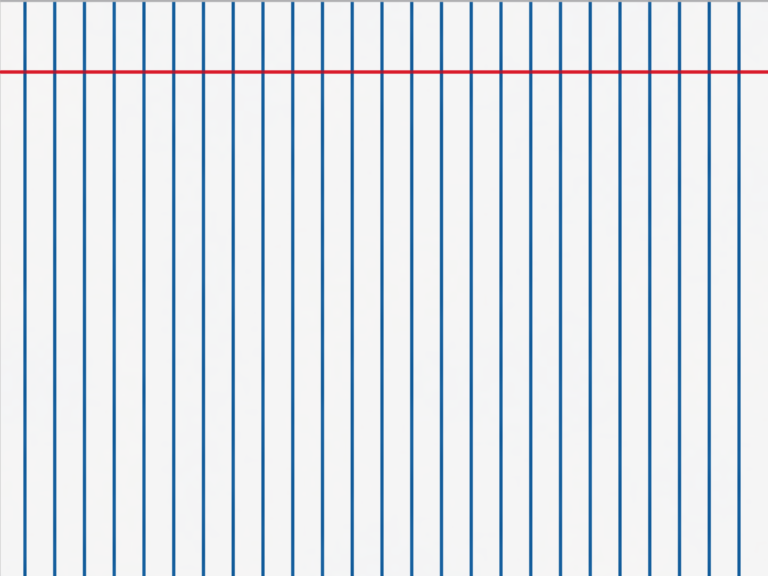
Give the GLSL for this pattern, as a Shadertoy shader.

```glsl
// Draws a white index card with upright blue rules crossed by one red header rule.

float hash(vec2 p) {
    vec3 q = fract(vec3(p.xyx) * 0.1031);
    q += dot(q, q.yzx + 33.33);
    return fract((q.x + q.y) * q.z);
}

float valueNoise(vec2 p) {
    vec2 cell = floor(p);
    vec2 f = fract(p);
    f = f * f * (3.0 - 2.0 * f);
    float low = mix(hash(cell), hash(cell + vec2(1.0, 0.0)), f.x);
    float high = mix(hash(cell + vec2(0.0, 1.0)), hash(cell + vec2(1.0, 1.0)), f.x);
    return mix(low, high, f.y);
}

// Coverage of a stroke from the distance to its centre line.
float stroke(float dist, float halfWidth, float soft) {
    return 1.0 - smoothstep(halfWidth - soft, halfWidth + soft, dist);
}

void mainImage(out vec4 fragColor, in vec2 fragCoord) {
    vec2 p = fragCoord / iResolution.y;
    float width = iResolution.x / iResolution.y;
    float soft = max(0.0017, 0.75 / iResolution.y);

    // Paper with faint warm and cool patches
    float patches = valueNoise(p * vec2(9.0, 6.0) + 3.0) - 0.5;
    float grain = valueNoise(p * 70.0) - 0.5;
    vec3 color = vec3(0.96, 0.96, 0.961);
    color += patches * vec3(0.009, 0.004, -0.004) + grain * 0.004;

    // Twenty-five evenly spaced blue rules
    float spacing = width * 0.03874;
    float first = width * 0.0325;
    float index = clamp(round((p.x - first) / spacing), 0.0, 24.0);
    float blueDist = abs(p.x - first - index * spacing);
    float blue = stroke(blueDist, 0.0028, soft);
    float inkWear = valueNoise(vec2(index * 7.3, p.y * 25.0)) - 0.5;
    vec3 blueInk = vec3(0.075, 0.365, 0.61) + inkWear * 0.035;
    color = mix(color, blueInk, blue);

    // Red header rule, darker where it overprints the blue
    float red = stroke(abs(p.y - 0.875), 0.003, soft);
    vec3 redInk = mix(vec3(0.85, 0.11, 0.17), vec3(0.58, 0.12, 0.24), blue);
    color = mix(color, redInk, red);

    // Grey card edges along the top and left
    float topEdge = smoothstep(0.9965 - soft, 0.9965 + soft, p.y);
    float leftEdge = stroke(p.x, 0.0012, soft) * (1.0 - red);
    color = mix(color, vec3(0.69, 0.69, 0.70), topEdge);
    color = mix(color, vec3(0.75), leftEdge * 0.7);

    fragColor = vec4(color, 1.0);
}
```
